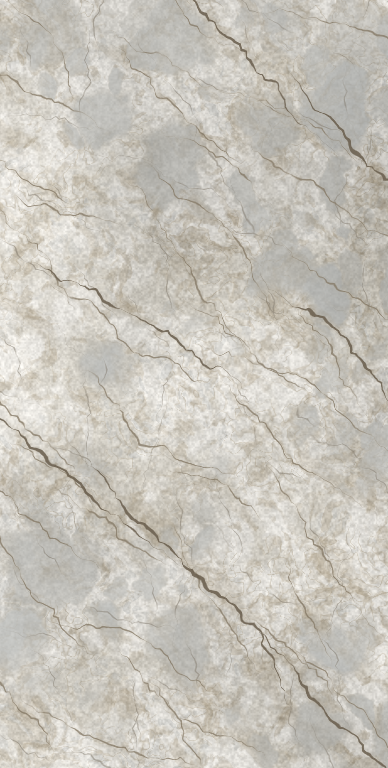
Give the GLSL for this texture, as a Shadertoy shader.

```glsl
// Pale cream and grey marble slab with slanting brown veins and fine cracks.
#define CREAM vec3(0.812, 0.797, 0.760)
#define WHITE vec3(0.886, 0.877, 0.856)
#define GREY vec3(0.752, 0.756, 0.746)
#define TAN vec3(0.650, 0.600, 0.510)
#define BROWN vec3(0.410, 0.365, 0.300)
#define SLANT -0.76
#define STEEP -1.05
#define MAIN_VEINS 7
#define SIDE_VEINS 38
#define HAIRLINES 76
#define GRAIN 0.090
#define DRIFT 0.24

float hash(vec2 p) {
    vec3 q = fract(p.xyx * 0.1031);
    q += dot(q, q.yzx + 33.33);
    return fract((q.x + q.y) * q.z);
}

float noise(vec2 p) {
    vec2 i = floor(p), f = fract(p);
    f = f * f * (3.0 - 2.0 * f);
    return mix(mix(hash(i), hash(i + vec2(1, 0)), f.x),
               mix(hash(i + vec2(0, 1)), hash(i + vec2(1, 1)), f.x), f.y);
}

float fbm(vec2 p) {
    float sum = 0.0, amp = 0.5;
    for (int i = 0; i < 5; i++) {
        sum += amp * noise(p);
        p = mat2(1.6, 1.2, -1.2, 1.6) * p + 17.3;
        amp *= 0.5;
    }
    return sum / 0.97;
}

// Angular one-dimensional wander, centred on zero
float wander(float x, float seed) {
    float i = floor(x);
    return mix(hash(vec2(i, seed)), hash(vec2(i + 1.0, seed)), x - i) - 0.5;
}

// Rounded stones of random size and strength
float stones(vec2 p, float seed) {
    float mask = 0.0;
    vec2 cell = floor(p);
    for (int y = -1; y <= 1; y++)
    for (int x = -1; x <= 1; x++) {
        vec2 id = cell + vec2(x, y) + seed;
        vec2 jitter = vec2(hash(id), hash(id + 41.7)) - 0.5;
        vec2 d = p + seed - id - 0.5 - 0.6 * jitter;
        float radius = mix(0.18, 0.55, hash(id + 7.1));
        float strength = smoothstep(0.25, 0.9, hash(id + 91.3));
        mask = max(mask, strength * (1.0 - smoothstep(radius - 0.06, radius + 0.06, length(d))));
    }
    return mask;
}

// Scattered tapering cracks: x = line coverage, y = stained halo
vec2 veins(vec2 p, int count, float seed, float tilt, float spread, float reach, float width) {
    float px = 1.0 / iResolution.x, aspect = iResolution.y * px;
    vec2 result = vec2(0.0);
    for (int i = 0; i < count; i++) {
        vec2 id = vec2(float(i) + 0.5, seed);
        float angle = tilt + spread * (hash(id + 3.7) - 0.5);
        vec2 dir = vec2(cos(angle), sin(angle));
        float row = (float(i) + hash(id + 5.3)) / float(count);
        float column = fract(float(i) * 0.618 + 0.2 * hash(id) + seed * 0.01);
        vec2 rel = p - vec2(column, row * aspect);
        float halfLen = reach * mix(0.45, 1.0, hash(id + 8.9));
        float along = dot(rel, dir);
        if (abs(along) > halfLen) continue;
        float key = seed + float(i) * 3.1;
        float bend = 0.09 * wander(along * 4.5 + 40.0, key)
                   + 0.020 * wander(along * 21.0 + 80.0, key)
                   + 0.010 * wander(along * 75.0 + 150.0, key);
        float d = abs(dot(rel, vec2(-dir.y, dir.x)) - bend);
        float taper = 1.0 - pow(abs(along) / halfLen, 2.0);
        float w = width * taper * (0.85 + 1.4 * wander(along * 30.0 + 60.0, key + 1.0));
        float line = clamp((w - d) / px + 0.5, 0.0, 1.0) * clamp(2.0 * w / px, 0.0, 1.0);
        result = max(result, vec2(line, taper * exp(-d / (width * 3.0))));
    }
    return result;
}

void mainImage(out vec4 fragColor, in vec2 fragCoord) {
    vec2 p = fragCoord / iResolution.x;
    vec2 warp = vec2(fbm(p * 10.0), fbm(p * 10.0 + 31.0)) - 0.5;
    vec2 fine = vec2(noise(p * 55.0), noise(p * 55.0 + 13.0)) - 0.5;
    vec2 slant = mat2(cos(SLANT), -sin(SLANT), sin(SLANT), cos(SLANT)) * p;

    // Cloudy cream ground
    float cloud = 0.5 * fbm(p * 4.0 + warp) + 0.5 * fbm(p * 26.0 + 2.0 * warp + 50.0);
    vec3 color = mix(CREAM, WHITE, smoothstep(0.38, 0.60, cloud));

    // Grey stones in drifts, with faint tan rims
    vec2 q = p + 0.09 * warp + 0.012 * fine;
    float broad = fbm(p * 2.1 + 9.0);
    float drift = smoothstep(0.42, 0.56, broad + 0.4 * (fbm(p * 5.0 + 77.0) - 0.5));
    float stone = max(stones(q * vec2(5.2, 4.4), 20.0), 0.85 * stones(q * vec2(12.0, 9.5), 70.0));
    stone *= drift;
    color = mix(color, GREY + 0.12 * (cloud - 0.5), 0.92 * stone);
    color = mix(color, TAN, 0.4 * stone * (1.0 - stone));

    // Small chips, lacy crackle, slanting streaks and tan flecks
    float bare = 1.0 - 0.75 * stone;
    float chip = stones((q + 0.012 * fine) * vec2(36.0, 30.0), 130.0);
    color = mix(color, GREY, 0.45 * bare * chip * smoothstep(0.38, 0.58, fbm(p * 7.0 + 33.0)));
    float lace = 1.0 - abs(2.0 * noise(p * 50.0 + 6.0 * warp + fine) - 1.0);
    float laceArea = smoothstep(0.40, 0.60, fbm(p * 6.0 + 60.0));
    color = mix(color, TAN, 0.34 * bare * laceArea * smoothstep(0.74, 1.0, lace));
    float streak = smoothstep(0.55, 0.74, fbm(slant * vec2(9.0, 28.0) + 2.0 * warp + 120.0));
    float fleck = smoothstep(0.55, 0.74, fbm(p * 34.0 + 4.0 * warp + 200.0));
    color = mix(color, TAN, bare * (0.28 * streak + 0.34 * fleck));

    // Broad light and dark, then fine grain
    color -= DRIFT * (broad - 0.48);
    float grain = noise(p * 125.0) + noise(p * 230.0 + 19.0) - 1.0;
    color += GRAIN * grain * (1.0 - 0.65 * stone);

    // Veins from faintest to strongest
    vec2 v = p + 0.035 * warp + 0.004 * fine;
    vec2 hair = veins(v, HAIRLINES, 11.0, STEEP, 1.7, 0.16, 0.0014);
    vec2 side = veins(v, SIDE_VEINS, 47.0, SLANT, 0.8, 0.32, 0.0019);
    vec2 major = veins(v, MAIN_VEINS, 83.0, SLANT, 0.4, 0.52, 0.0033);
    color = mix(color, mix(BROWN, GREY, 0.3), 0.5 * hair.x);
    color = mix(color, TAN, 0.20 * side.y + 0.28 * major.y);
    color = mix(color, mix(BROWN, TAN, 0.4), 0.72 * side.x);
    color = mix(color, BROWN, 0.85 * major.x);

    fragColor = vec4(clamp(color, 0.0, 1.0), 1.0);
}
```
